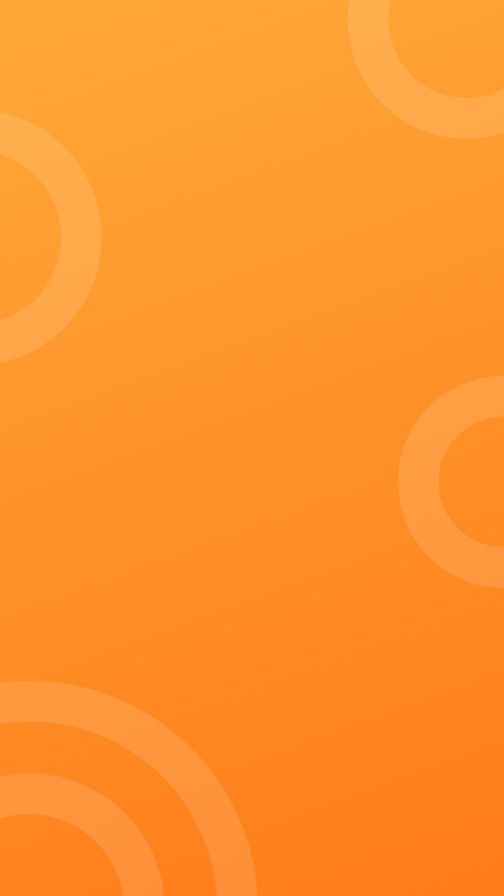
Give the GLSL for this background, as a Shadertoy shader.

```glsl
#define GRADIENT_ANGLE 0.349
#define COLOR_LIGHT vec3(1.0, 0.662, 0.220)
#define COLOR_DEEP vec3(1.0, 0.482, 0.098)
#define RING_OPACITY 0.125
#define RING_WIDTH 0.0453
#define RING_COUNT 5

// Each ring: centre x, centre y, mid-line radius, in canvas heights
const vec3 RINGS[RING_COUNT] = vec3[RING_COUNT](
    vec3(0.5208, 0.9779, 0.1100),
    vec3(-0.0298, 0.7350, 0.1205),
    vec3(0.5625, 0.4622, 0.0957),
    vec3(0.0326, -0.0150, 0.2325),
    vec3(0.0326, -0.0143, 0.1283)
);

// Signed distance to a circular band
float ringDistance(vec2 p, vec3 ring) {
    return abs(length(p - ring.xy) - ring.z) - 0.5 * RING_WIDTH;
}

// Diagonal gradient running from the upper left to the lower right corner
vec3 background(vec2 p, float aspect) {
    vec2 direction = vec2(sin(GRADIENT_ANGLE), -cos(GRADIENT_ANGLE));
    float span = aspect * direction.x - direction.y;
    float t = dot(p - vec2(0.0, 1.0), direction) / span;
    return mix(COLOR_LIGHT, COLOR_DEEP, clamp(t, 0.0, 1.0));
}

void mainImage(out vec4 fragColor, in vec2 fragCoord) {
    float aspect = iResolution.x / iResolution.y;
    float pixel = 1.0 / iResolution.y;
    vec2 p = fragCoord * pixel;

    // Keep the ring layout attached to the canvas sides
    p.x *= 0.5625 / aspect;
    vec3 color = background(p, 0.5625);

    // Translucent white rings with smooth edges
    for (int i = 0; i < RING_COUNT; i++) {
        float coverage = clamp(0.5 - ringDistance(p, RINGS[i]) / pixel, 0.0, 1.0);
        color = mix(color, vec3(1.0), RING_OPACITY * coverage);
    }

    fragColor = vec4(color, 1.0);
}
```
